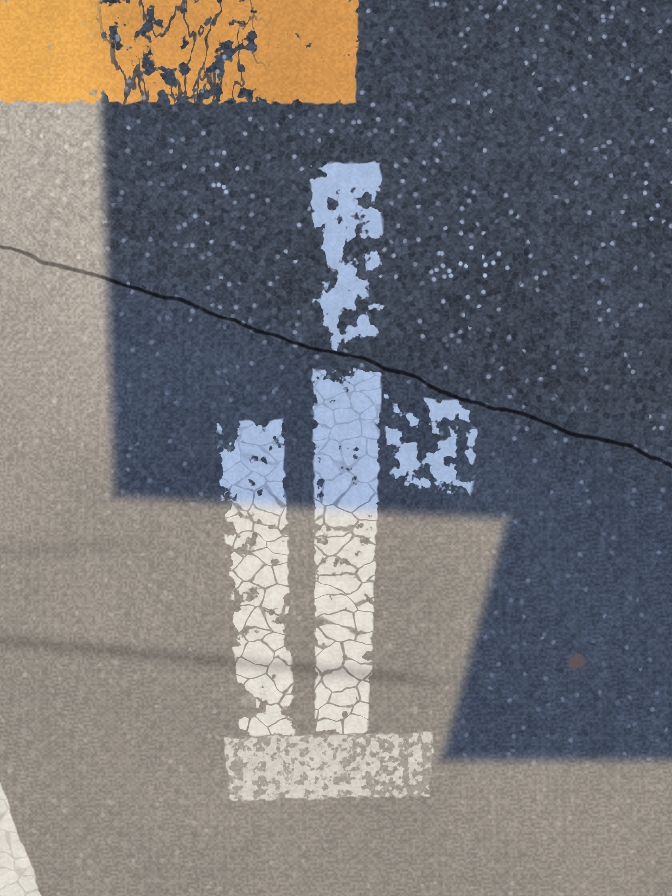
Reproduce this texture procedurally as a WebGL 1 fragment shader.

```glsl
precision highp float;
// Cracked asphalt with worn white and amber road paint, crossed by blue building shadows.
uniform vec2 u_resolution;

#define EDGE 0.0014
#define PENUMBRA 0.011
#define GRAIN 1.0
#define CRACK_SCALE 42.0
#define SUN_ROAD_TOP vec3(0.72, 0.685, 0.645)
#define SUN_ROAD_LOW vec3(0.585, 0.555, 0.52)
#define SHADE_ROAD vec3(0.255, 0.295, 0.365)
#define SUN_PAINT vec3(0.89, 0.87, 0.83)
#define SHADE_PAINT vec3(0.65, 0.73, 0.86)
#define AMBER vec3(0.84, 0.60, 0.33)

float hash(vec2 p) {
  return fract(sin(dot(p, vec2(127.1, 311.7))) * 43758.5453);
}

float noise(vec2 p) {
  vec2 i = floor(p), f = fract(p);
  f = f * f * (3.0 - 2.0 * f);
  return mix(mix(hash(i), hash(i + vec2(1.0, 0.0)), f.x),
             mix(hash(i + vec2(0.0, 1.0)), hash(i + 1.0), f.x), f.y);
}

float fbm(vec2 p) {
  float sum = 0.0, amp = 0.533;
  for (int i = 0; i < 4; i++) {
    sum += amp * noise(p);
    p = mat2(1.6, 1.2, -1.2, 1.6) * p + 7.3;
    amp *= 0.5;
  }
  return sum;
}

// Cellular pattern: x = distance to centre, y = distance to border, z = cell random
vec3 cells(vec2 p) {
  vec2 base = floor(p);
  float near = 9.0, next = 9.0, id = 0.0;
  for (int j = -1; j <= 1; j++) {
    for (int i = -1; i <= 1; i++) {
      vec2 c = base + vec2(float(i), float(j));
      float d = length(c + vec2(hash(c), hash(c + 19.7)) - p);
      if (d < near) { next = near; near = d; id = hash(c + 53.1); }
      else next = min(next, d);
    }
  }
  return vec3(near, next - near, id);
}

// Inside distance of a four-sided bar; each pair runs from its top to its bottom
float bar(vec2 q, vec2 ys, vec2 left, vec2 right) {
  float t = (q.y - ys.x) / (ys.y - ys.x);
  float dx = min(q.x - mix(left.x, left.y, t), mix(right.x, right.y, t) - q.x);
  return min(dx, min(q.y - ys.x, ys.y - q.y));
}

// Paint coverage, chipped by noise and more heavily along its border
float chipped(float d, float n, float wear) {
  float chips = smoothstep(-0.035, 0.035, n - wear - 0.2 * exp(-max(d, 0.0) * 160.0));
  return smoothstep(-EDGE, EDGE, d) * chips;
}

float spot(vec2 q, vec2 c, float r) {
  vec2 v = (q - c) / r;
  return exp(-dot(v, v));
}

void main() {
  // Height is one unit; y is measured down from the top
  vec2 q = vec2(gl_FragCoord.x, u_resolution.y - gl_FragCoord.y) / u_resolution.y;
  float broad = fbm(q * 9.0), chip = fbm(q * 78.0), fine = fbm(q * 190.0);
  vec2 rough = q + (vec2(noise(q * 130.0), noise(q * 130.0 + 40.0)) - 0.5) * 0.004;

  // Shadows with soft borders
  float upper = min(q.x - 0.113 - 0.035 * (q.y - 0.115), 0.554 + 0.058 * (q.x - 0.13) - q.y);
  float lower = min(q.x - 0.566 + 0.268 * (q.y - 0.579), 0.848 - q.y);
  float shade = smoothstep(-PENUMBRA, PENUMBRA, max(upper, lower));
  float wire = exp(-pow((q.y - 0.715 - 0.092 * q.x) / 0.008, 2.0)) * (1.0 - smoothstep(0.42, 0.53, q.x));
  wire += 0.5 * exp(-pow((q.y - 0.615 + 0.05 * q.x) / 0.009, 2.0)) * (1.0 - smoothstep(0.08, 0.2, q.x));

  // Asphalt: coarse stones above the long crack, finer ones below
  float crackY = 0.273 + 0.326 * q.x + (fbm(q * 20.0) - 0.5) * 0.016;
  float coarse = 1.0 - smoothstep(-0.06, 0.08, q.y - crackY);
  vec3 stone = cells(q * 145.0);
  float grit = noise(q * 420.0) - 0.5;
  float scatter = spot(q, vec2(0.26, 0.195), 0.025) + spot(q, vec2(0.53, 0.3), 0.04)
                + 0.7 * spot(q, vec2(0.73, 0.225), 0.025) + 0.6 * spot(q, vec2(0.34, 0.27), 0.03);
  float fleck = smoothstep(0.90, 0.98, stone.z + 0.13 * scatter) * smoothstep(0.5, 0.2, stone.x);
  float texture = (stone.z - 0.5) * smoothstep(0.0, 0.25, stone.y) * mix(0.5, 1.0, coarse);
  vec3 sunRoad = mix(SUN_ROAD_TOP, SUN_ROAD_LOW, smoothstep(0.1, 0.72, q.y));
  sunRoad *= 1.0 + GRAIN * (0.12 * texture + 0.2 * grit) + 0.12 * (broad - 0.5) + 0.1 * fleck;
  vec3 shadeRoad = mix(SHADE_ROAD, vec3(0.255, 0.285, 0.335), coarse);
  shadeRoad *= 1.0 + GRAIN * (0.42 * texture + 0.3 * grit) + 0.2 * (broad - 0.5);
  shadeRoad += fleck * (0.12 + 0.13 * coarse + 0.2 * scatter) * vec3(0.9, 1.0, 1.12);
  vec3 color = mix(sunRoad, shadeRoad, shade);

  // White bars
  float left = chipped(bar(rough, vec2(0.469, 0.821), vec2(0.241, 0.268), vec2(0.316, 0.328)), chip,
                       0.29 + 0.09 * smoothstep(0.29, 0.25, q.x));
  float middle = chipped(bar(rough, vec2(0.412, 0.819), vec2(0.349, 0.353), vec2(0.427, 0.411)), chip,
                         0.25 + 0.12 * smoothstep(0.43, 0.412, q.y));
  float topWear = mix(0.32, 0.48, smoothstep(0.19, 0.28, q.y))
                + 5.0 * abs(q.x - 0.392) * smoothstep(0.345, 0.39, q.y);
  float top = chipped(bar(rough, vec2(0.181, 0.396), vec2(0.347), vec2(0.425, 0.432)), fbm(q * 62.0 + 3.0), topWear);
  vec2 tilted = rough - vec2(0.0, 0.08 * (q.x - 0.43));
  float side = chipped(bar(tilted, vec2(0.44, 0.545), vec2(0.429, 0.433), vec2(0.535, 0.527)), fbm(q * 70.0 + 9.0),
                       mix(0.54, 0.41, smoothstep(0.43, 0.52, q.x)));
  float corner = smoothstep(-EDGE, EDGE, (rough.y - 0.875) * 0.375 - rough.x);

  // Fractures through the long bars, denser in the sun
  vec2 warped = q + (vec2(broad, fbm(q * 22.0)) - 0.5) * 0.03;
  float split = 1.0 - smoothstep(0.03, 0.11, cells(warped * vec2(0.8, 1.15) * CRACK_SCALE).y + 0.12 * (chip - 0.5));
  split *= mix(0.2, 0.85, smoothstep(0.53, 0.59, q.y));
  float white = max(max(left, middle) * (1.0 - split), max(top, side));
  white = max(white, corner * (1.0 - 0.3 * split));
  float faintBar = bar(rough + vec2(0.0, 0.022 * (q.x - 0.25)), vec2(0.823, 0.893), vec2(0.250, 0.257), vec2(0.484, 0.479));
  float faint = smoothstep(-EDGE, EDGE, faintBar) * (0.2 + 0.6 * smoothstep(0.44, 0.6, fine + 0.12 * spot(q, vec2(0.35, 0.86), 0.07)));
  white = max(white, faint);
  vec3 paint = mix(SUN_PAINT, SHADE_PAINT, shade) * (1.0 + 0.07 * grit + 0.1 * (chip - 0.5));
  color = mix(color, paint, white);

  // Amber block with upright fractures
  float band = smoothstep(0.09, 0.14, q.x) * (1.0 - smoothstep(0.26, 0.31, q.x));
  float ridge = abs(fbm(q * vec2(55.0, 20.0) + 5.0) - 0.5);
  float torn = band * (1.0 - smoothstep(0.018, 0.04, ridge));
  float amber = chipped(bar(rough, vec2(-0.1, 0.115), vec2(-0.1), vec2(0.403, 0.397)), chip, 0.18 + 0.18 * band);
  vec3 amberTone = mix(vec3(0.94, 0.70, 0.36), AMBER, smoothstep(0.07, 0.17, q.x));
  amberTone *= 1.0 + 0.18 * (broad - 0.5) + 0.12 * grit;
  color = mix(color, amberTone, amber * (1.0 - 0.85 * torn));

  // Long fracture, wire shadows and a rust stain
  float fracture = 1.0 - smoothstep(0.0008, 0.0034, abs(q.y - crackY));
  color *= 1.0 - fracture * mix(0.4, 0.62, shade);
  color *= 1.0 - 0.17 * wire * (1.0 - shade);
  color = mix(color, vec3(0.40, 0.34, 0.34), 0.8 * smoothstep(0.011, 0.007, length(rough - vec2(0.643, 0.738))));
  gl_FragColor = vec4(clamp(color, 0.0, 1.0), 1.0);
}
```
